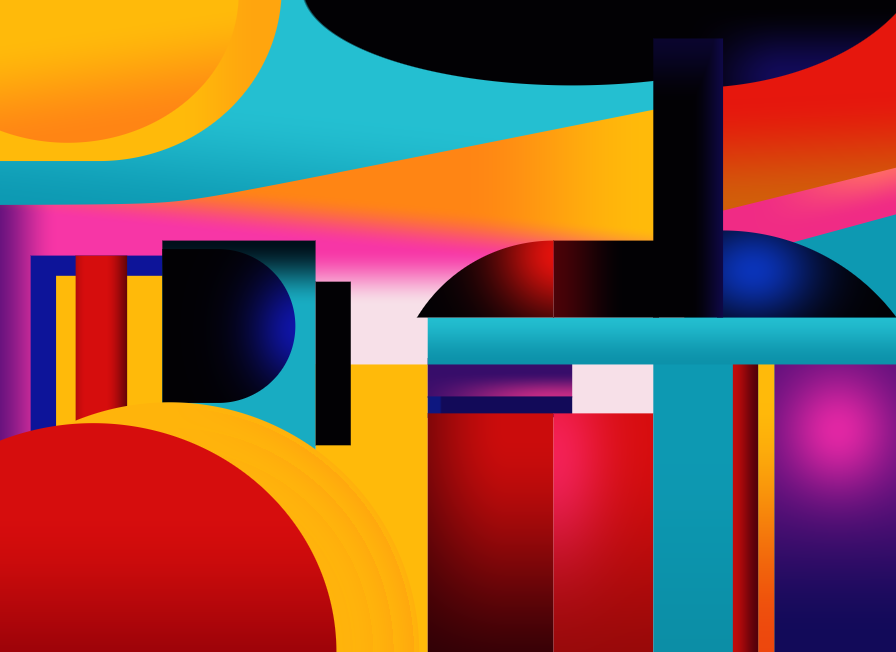
Reproduce this background procedurally as a Shadertoy shader.

```glsl
// Geometric abstract: sun, sweeping curves, domes and coloured blocks
#define TEAL vec3(0.05, 0.60, 0.70)
#define AQUA vec3(0.14, 0.75, 0.82)
#define RED vec3(0.84, 0.05, 0.05)
#define MAROON vec3(0.16, 0.00, 0.02)
#define GOLD vec3(1.00, 0.73, 0.04)
#define ORANGE vec3(1.00, 0.52, 0.08)
#define PINK vec3(0.97, 0.21, 0.65)
#define PURPLE vec3(0.36, 0.06, 0.48)
#define NAVY vec3(0.07, 0.04, 0.35)
#define BLUE vec3(0.04, 0.20, 0.72)
#define INK vec3(0.008, 0.004, 0.016)
#define PALE vec3(0.97, 0.88, 0.91)

// Signed distances: axis-aligned box from corner to corner, and ellipse
float box(vec2 p, vec2 lo, vec2 hi) {
    vec2 d = max(lo - p, p - hi);
    return max(d.x, d.y);
}

float ellipse(vec2 p, vec2 center, vec2 radii) {
    return (length((p - center) / radii) - 1.0) * min(radii.x, radii.y);
}

// Lays a colour over the canvas with a smoothed edge
void paint(inout vec3 canvas, vec3 colour, float dist) {
    canvas = mix(canvas, colour, clamp(0.5 - dist * iResolution.y, 0.0, 1.0));
}

float glow(vec2 p, vec2 center, vec2 size) {
    vec2 d = (p - center) / size;
    return exp(-dot(d, d));
}

// Upper sky, sun, sweeping fields and hanging dark bowl
vec3 backdrop(vec2 p) {
    vec3 c = mix(TEAL, AQUA, smoothstep(0.68, 0.88, p.y + 0.1 * p.x));

    vec2 q = vec2(max(p.x, 0.152), p.y);
    paint(c, mix(GOLD, ORANGE, 0.4 * smoothstep(0.27, 0.4, p.x)),
          ellipse(q, vec2(0.152, 1.018), vec2(0.280, 0.265)));
    paint(c, mix(ORANGE, GOLD, smoothstep(0.77, 0.94, p.y - 0.15 * p.x)),
          ellipse(p, vec2(0.104, 1.009), vec2(0.262, 0.228)));

    // Warm field: gold to orange to pink to pale
    float bend = p.x - 0.27;
    float slope = 0.685 + 0.1 * (bend + sqrt(bend * bend + 0.004));
    vec3 warm = mix(ORANGE, GOLD, smoothstep(0.7, 1.0, p.x));
    vec3 rose = mix(PURPLE, PINK, smoothstep(-0.02, 0.09, p.x));
    float fade = 1.0 - smoothstep(0.53, 0.62, p.y);
    rose = mix(rose, PALE, fade * smoothstep(0.3, 0.5, p.x));
    float heat = p.y - 0.66 + 0.1 * (p.x - 0.45);
    warm = mix(rose, warm, smoothstep(-0.03, 0.045, heat));
    paint(c, warm, p.y - slope);

    // Right side: red sweep, pink ribbon, teal wedge
    float ribbon = p.y - 0.677 - 0.248 * (p.x - 1.109);
    float right = 1.05 - p.x;
    vec3 ember = mix(vec3(0.82, 0.37, 0.04), vec3(0.90, 0.09, 0.05),
                     smoothstep(0.0, 0.17, ribbon + 0.2 * (p.x - 1.109)));
    paint(c, ember, right);
    vec3 band = mix(vec3(0.94, 0.17, 0.52), vec3(1.0, 0.42, 0.40),
                    smoothstep(-0.06, 0.01, ribbon) * smoothstep(1.15, 1.36, p.x));
    paint(c, band, max(right, ribbon));
    paint(c, TEAL, max(right, p.y - 0.629 - 0.272 * (p.x - 1.219)));

    // Bowl, in two arcs that meet behind the column
    paint(c, INK, max(p.x - 1.06, ellipse(p, vec2(0.878, 1.018), vec2(0.414, 0.149))));
    float lit = (1.0 - smoothstep(0.88, 0.99, p.y)) * smoothstep(1.05, 1.2, p.x);
    paint(c, mix(INK, NAVY, lit),
          max(right, ellipse(p, vec2(1.057, 1.107), vec2(0.373, 0.242))));
    return c;
}

// Left group: frame, pillar, half-round panel and red hill
void leftBlocks(inout vec3 c, vec2 p) {
    paint(c, vec3(0.05, 0.08, 0.60), box(p, vec2(0.055, 0.0), vec2(0.30, 0.600)) - 0.008);
    paint(c, GOLD, box(p, vec2(0.086, 0.0), vec2(0.30, 0.577)));
    float round = 1.0 - abs(p.x - 0.147) / 0.058;
    paint(c, mix(MAROON, RED, smoothstep(-0.2, 0.75, round)),
          box(p, vec2(0.116, 0.0), vec2(0.195, 0.608)));
    paint(c, GOLD, box(p, vec2(0.484, 0.0), vec2(0.656, 0.441)));

    vec3 panel = mix(mix(TEAL, AQUA, 0.5), vec3(0.0, 0.06, 0.10), smoothstep(0.53, 0.63, p.y));
    paint(c, panel, box(p, vec2(0.249, 0.25), vec2(0.484, 0.631)));
    vec2 q = vec2(max(p.x, 0.335), p.y);
    vec3 sheen = mix(INK, vec3(0.06, 0.08, 0.66), glow(p, vec2(0.46, 0.495), vec2(0.075, 0.09)));
    paint(c, sheen, max(0.249 - p.x, ellipse(q, vec2(0.335, 0.5), vec2(0.118))));
    paint(c, INK, box(p, vec2(0.484, 0.317), vec2(0.538, 0.568)));

    // Ridged gold arch behind the hill
    float radius = length(p - vec2(0.26, 0.0));
    float ridge = fract(radius * 32.0) * smoothstep(0.25, 0.38, radius) * smoothstep(0.25, 0.5, p.x);
    paint(c, mix(GOLD, ORANGE, 0.12 + 0.22 * ridge), radius - 0.383);
    vec3 hill = mix(RED, vec3(0.55, 0.0, 0.03), 1.0 - smoothstep(-0.1, 0.22, p.y));
    paint(c, hill, ellipse(p, vec2(0.143, 0.0), vec2(0.373, 0.351)));
}

// Domes and column resting on the table
void domes(inout vec3 c, vec2 p) {
    float base = 0.513 - p.y;
    vec3 ruby = mix(INK, vec3(0.90, 0.07, 0.05), glow(p, vec2(0.86, 0.61), vec2(0.10, 0.095)));
    paint(c, ruby, max(max(base, p.x - 0.849), length(p - vec2(0.849, 0.386)) - 0.245));
    paint(c, mix(vec3(0.30, 0.01, 0.03), INK, smoothstep(0.84, 0.96, p.x)),
          box(p, vec2(0.849, 0.513), vec2(1.01, 0.631)));
    vec3 azure = mix(INK, BLUE, glow(p, vec2(1.155, 0.585), vec2(0.095, 0.075)));
    paint(c, azure, max(max(base, 1.10 - p.x), length(p - vec2(1.109, 0.3145)) - 0.332));
    float rim = max(smoothstep(1.06, 1.13, p.x), 0.5 * smoothstep(0.84, 0.95, p.y));
    paint(c, mix(INK, NAVY, rim), box(p, vec2(1.002, 0.513), vec2(1.109, 0.941)));
}

// Table, its stem and the panels below
void table(inout vec3 c, vec2 p) {
    vec3 dusk = mix(PURPLE * 0.5 + NAVY * 0.5, PINK * 0.8,
                    (1.0 - smoothstep(0.39, 0.43, p.y)) * smoothstep(0.62, 0.85, p.x));
    paint(c, dusk, box(p, vec2(0.656, 0.39), vec2(0.878, 0.45)));
    paint(c, mix(vec3(0.05, 0.09, 0.5), NAVY, smoothstep(0.674, 0.678, p.x)),
          box(p, vec2(0.656, 0.36), vec2(0.878, 0.392)));
    paint(c, PALE, box(p, vec2(0.878, 0.36), vec2(1.01, 0.45)));

    float rise = smoothstep(-0.08, 0.34, p.y);
    paint(c, mix(MAROON, RED * 0.95, rise * smoothstep(0.52, 0.78, p.x)),
          box(p, vec2(0.656, 0.0), vec2(0.849, 0.366)));
    vec3 blush = mix(RED, vec3(0.96, 0.13, 0.34), glow(p, vec2(0.849, 0.29), vec2(0.08, 0.16)));
    paint(c, blush * mix(0.68, 1.0, rise), box(p, vec2(0.849, 0.0), vec2(1.002, 0.366)));

    paint(c, mix(RED * 0.9, MAROON * 2.0, smoothstep(1.124, 1.165, p.x)),
          box(p, vec2(1.12, 0.0), vec2(1.163, 0.45)));
    paint(c, mix(vec3(0.93, 0.28, 0.05), GOLD, smoothstep(0.0, 0.4, p.y)),
          box(p, vec2(1.163, 0.0), vec2(1.188, 0.45)));
    vec3 violet = mix(NAVY, PURPLE, smoothstep(0.02, 0.3, p.y));
    violet = mix(violet, vec3(0.88, 0.15, 0.64), glow(p, vec2(1.285, 0.34), vec2(0.085, 0.09)));
    paint(c, violet, box(p, vec2(1.188, 0.0), vec2(1.5, 0.45)));

    paint(c, TEAL * mix(0.92, 1.0, rise), box(p, vec2(1.002, -0.1), vec2(1.124, 0.45)));
    paint(c, mix(TEAL * 0.95, AQUA, smoothstep(0.44, 0.52, p.y)),
          box(p, vec2(0.656, 0.441), vec2(1.5, 0.513)));
}

void mainImage(out vec4 fragColor, in vec2 fragCoord) {
    vec2 p = fragCoord / iResolution.y;
    vec3 c = backdrop(p);
    leftBlocks(c, p);
    table(c, p);
    domes(c, p);
    fragColor = vec4(c, 1.0);
}
```
